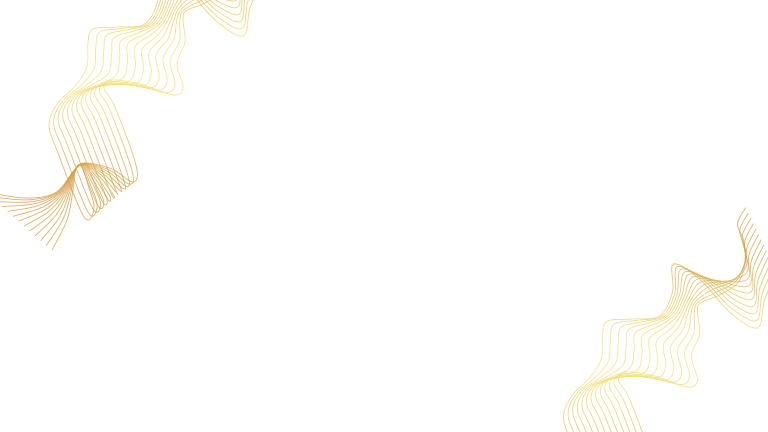
Give the GLSL for this background, as a Shadertoy shader.

```glsl
const int STRANDS = 13;
const int KNOTS = 24;
const int STEPS = 7;
const vec2 CANVAS = vec2(768.0, 432.0);
const vec3 PAPER = vec3(1.0);
const vec3 LEMON = vec3(0.95, 0.88, 0.45);
const vec3 GOLD = vec3(0.83, 0.61, 0.24);

// Control knots of the two outer strands, y pointing down
const vec2 OUTER[KNOTS] = vec2[](
    vec2(-14, 192), vec2(25, 198), vec2(55, 193), vec2(73, 172),
    vec2(81, 166), vec2(88, 185), vec2(94, 208), vec2(84, 217),
    vec2(58, 153), vec2(49, 125), vec2(58, 103), vec2(76, 85),
    vec2(87, 66), vec2(88, 42), vec2(93, 29), vec2(118, 27),
    vec2(145, 24), vec2(158, 0), vec2(159, -28), vec2(186, -12),
    vec2(215, 20), vec2(243, 36), vec2(250, 8), vec2(262, -20));
const vec2 INNER[KNOTS] = vec2[](
    vec2(52, 250), vec2(67, 220), vec2(73, 190), vec2(76, 169),
    vec2(86, 163), vec2(112, 169), vec2(133, 182), vec2(136, 165),
    vec2(115, 107), vec2(104, 88), vec2(112, 80), vec2(140, 84),
    vec2(173, 95), vec2(183, 88), vec2(177, 64), vec2(185, 42),
    vec2(183, 20), vec2(186, 11), vec2(205, 3), vec2(224, -10),
    vec2(231, -32), vec2(229, -52), vec2(223, -68), vec2(231, -84));

float segmentDistance(vec2 p, vec2 a, vec2 b) {
    vec2 ab = b - a;
    float h = clamp(dot(p - a, ab) / max(dot(ab, ab), 1e-4), 0.0, 1.0);
    return length(p - a - ab * h);
}

// Catmull-Rom interpolation between b and c
vec2 spline(vec2 a, vec2 b, vec2 c, vec2 d, float t) {
    return b + 0.5 * t * (c - a + t * (2.0 * a - 5.0 * b + 4.0 * c - d
             + t * (3.0 * (b - c) + d - a)));
}

vec2 knot(int i, float blend) {
    int k = clamp(i, 0, KNOTS - 1);
    return mix(OUTER[k], INNER[k], blend);
}

float curveDistance(vec2 p, int span, float blend) {
    vec2 a = knot(span - 1, blend);
    vec2 b = knot(span, blend);
    vec2 c = knot(span + 1, blend);
    vec2 d = knot(span + 2, blend);
    vec2 previous = b;
    float nearest = 1e3;
    for (int s = 1; s <= STEPS; s++) {
        vec2 next = spline(a, b, c, d, float(s) / float(STEPS));
        nearest = min(nearest, segmentDistance(p, previous, next));
        previous = next;
    }
    return nearest;
}

// True when p lies near the patch swept by one span
bool nearSpan(vec2 p, int i, float margin) {
    vec2 a = OUTER[i], b = OUTER[i + 1], c = INNER[i], d = INNER[i + 1];
    vec2 low = min(min(a, b), min(c, d)) - margin;
    vec2 high = max(max(a, b), max(c, d)) + margin;
    return all(greaterThan(p, low)) && all(lessThan(p, high));
}

// Coverage of a family of strands blended between the outer two
float ribbon(vec2 p, float halfWidth, float pixel) {
    if (p.x < -30.0 || p.x > 280.0 || p.y < -100.0 || p.y > 265.0) return 0.0;
    float nearest[STRANDS];
    for (int k = 0; k < STRANDS; k++) nearest[k] = 1e3;
    for (int i = 0; i < KNOTS - 1; i++) {
        if (!nearSpan(p, i, 10.0)) continue;
        for (int k = 0; k < STRANDS; k++) {
            float blend = float(k) / float(STRANDS - 1);
            nearest[k] = min(nearest[k], curveDistance(p, i, blend));
        }
    }
    float gap = 1.0;
    for (int k = 0; k < STRANDS; k++) {
        float cover = clamp((halfWidth - nearest[k]) / pixel + 0.5, 0.0, 1.0);
        gap *= 1.0 - 0.8 * cover;
    }
    return 1.0 - gap;
}

// Lemon in the middle of the ribbon, deeper gold at both ends
vec3 strandColor(float y) {
    return mix(LEMON, GOLD, smoothstep(10.0, 125.0, abs(y - 68.0)));
}

vec3 paintRibbon(vec3 base, vec2 p, float pixel) {
    return mix(base, strandColor(p.y), ribbon(p, 0.42, pixel));
}

void mainImage(out vec4 fragColor, in vec2 fragCoord) {
    vec2 uv = fragCoord / iResolution.xy;
    vec2 p = vec2(uv.x, 1.0 - uv.y) * CANVAS;
    float pixel = CANVAS.y / iResolution.y;

    // The same ribbon in two opposite corners
    vec3 color = paintRibbon(PAPER, p, pixel);
    color = paintRibbon(color, p - vec2(514.5, 292.0), pixel);
    fragColor = vec4(color, 1.0);
}
```
